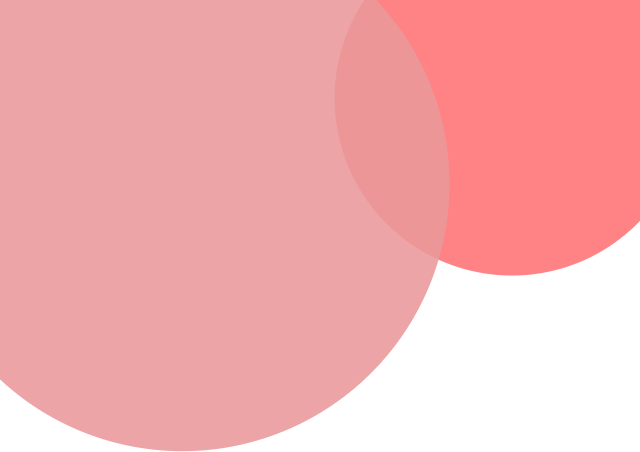
Give the GLSL for this background, as a WebGL 2 fragment shader.

```glsl
#version 300 es
precision highp float;

uniform vec2 u_resolution;
out vec4 fragColor;

// Lengths are in canvas heights, origin at the lower left
const vec3 PAPER = vec3(1.0);
const vec3 CORAL = vec3(1.0, 0.51, 0.522);
const vec3 ROSE = vec3(0.917, 0.598, 0.607);
const float ROSE_OPACITY = 0.89;

const vec2 CORAL_CENTER = vec2(1.1326, 0.7827);
const float CORAL_RADIUS = 0.3923;
const vec2 ROSE_CENTER = vec2(0.4033, 0.593);
const float ROSE_RADIUS = 0.5912;

// Antialiased coverage of a filled disc
float disc(vec2 p, vec2 center, float radius, float pixel) {
  float dist = length(p - center) - radius;
  return clamp(0.5 - dist / pixel, 0.0, 1.0);
}

void main() {
  // Anchor to the canvas width so the layout keeps its proportions
  float pixel = 1.0 / u_resolution.y;
  vec2 p = gl_FragCoord.xy * pixel;

  // Opaque coral disc under a translucent rose disc
  vec3 color = mix(PAPER, CORAL, disc(p, CORAL_CENTER, CORAL_RADIUS, pixel));
  float rose = disc(p, ROSE_CENTER, ROSE_RADIUS, pixel);
  color = mix(color, ROSE, rose * ROSE_OPACITY);

  fragColor = vec4(color, 1.0);
}
```
